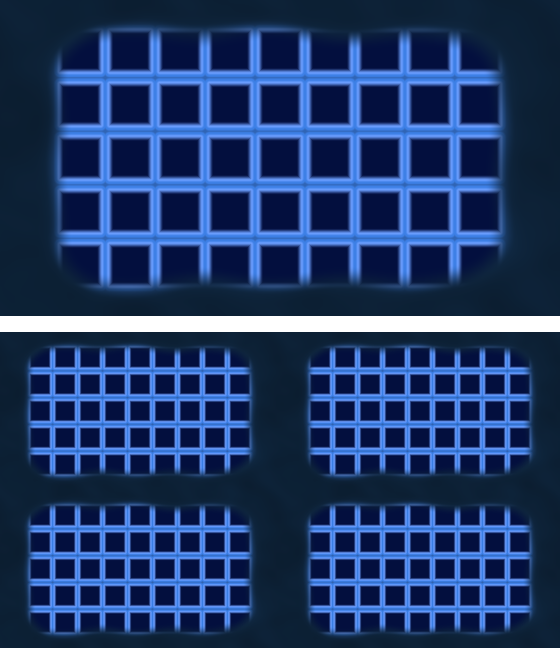
Top: one tile. Bottom: repeated 2 by 2.
This pattern is drawn by a Shadertoy shader. Its source:

```glsl
// A glowing blue lattice of nine by five square cells on a dark slate ground.
// Each cell is a rounded-box distance mapped to rim, gap and crossing colours;
// a rounded panel mask, worn by wrapping layered sines, fades the outer border.

#define COUNT vec2(9.0, 5.0)
#define PITCH vec2(0.158, 0.1694)   // cell spacing, in canvas heights
#define CELL_HALF vec2(0.0705, 0.0708)
#define CELL_ROUND 0.006
#define RIM_BLUR 0.018
#define PANEL_HALF vec2(0.728, 0.411)
#define PANEL_ROUND 0.17
#define WEAR 0.011
#define GROUND vec3(0.048, 0.126, 0.206)
#define NAVY vec3(0.012, 0.06, 0.245)
#define RIM vec3(0.42, 0.62, 1.0)
#define GAP vec3(0.24, 0.50, 0.90)

const float TAU = 6.28318;

float roundedBox(vec2 p, vec2 halfSize, float radius) {
    vec2 q = abs(p) - halfSize + radius;
    return length(max(q, 0.0)) + min(max(q.x, q.y), 0.0) - radius;
}

// Whole-number frequencies keep both fields continuous across the canvas edges.
float borderWear(vec2 uv) {
    return cos(TAU * 4.0 * (uv.x - 0.11))
         - 0.6 * sin(TAU * uv.x)
         + 0.5 * sin(TAU * (3.0 * uv.y + 2.0 * uv.x) + 1.0);
}

float groundMottle(vec2 uv) {
    float sum = 0.0, gain = 0.5;
    for (float k = 1.0; k < 5.0; k++) {
        vec2 w = TAU * uv * k;
        sum += gain * sin(2.0 * w.x + 1.7 * k + sin(w.y)) * cos(w.y - k + sin(w.x));
        gain *= 0.7;
    }
    return sum;
}

vec3 latticeColour(vec2 p) {
    vec2 last = 0.5 * (COUNT - 1.0);
    vec2 id = clamp(floor(p / PITCH + 0.5), -last, last);
    float d = roundedBox(p - id * PITCH, CELL_HALF, CELL_ROUND);
    vec3 colour = mix(NAVY, RIM, smoothstep(-RIM_BLUR, 0.0, d));
    colour = mix(colour, GAP, smoothstep(-0.002, 0.007, d));
    // Wide gaps and crossings lie farthest from any cell and dim slightly.
    return mix(colour, GAP * 0.79, smoothstep(0.008, 0.016, d));
}

void mainImage(out vec4 fragColor, in vec2 fragCoord) {
    vec2 uv = fragCoord / iResolution.xy;
    vec2 p = (uv - 0.5) * vec2(iResolution.x / iResolution.y, 1.0);

    // Panel edge, eroded unevenly.
    float edge = roundedBox(p, PANEL_HALF, PANEL_ROUND) + WEAR * borderWear(uv);
    float mask = 1.0 - smoothstep(-0.06, 0.018, edge);

    // Mottled ground with a faint halo that ends before the canvas edge.
    float halo = 1.0 - smoothstep(0.0, 0.06, edge);
    vec3 colour = GROUND * (1.0 + 0.11 * groundMottle(uv)) + 0.03 * GAP * halo * halo;

    fragColor = vec4(mix(colour, latticeColour(p), mask), 1.0);
}
```
